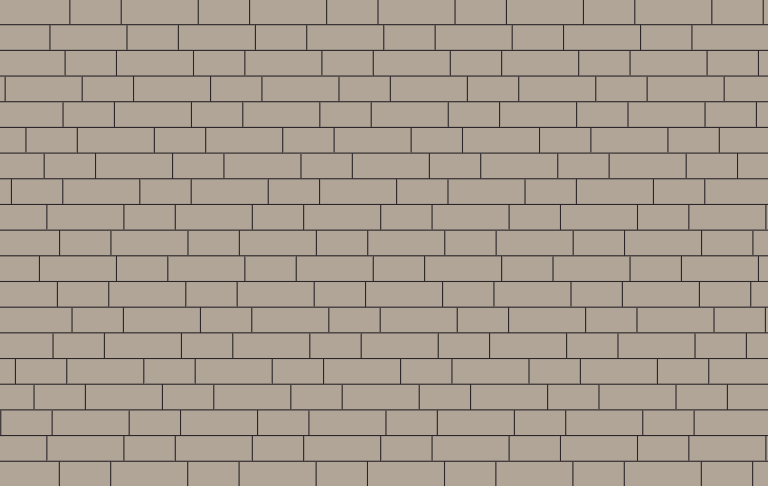
This pattern is drawn by a WebGL 1 fragment shader. Its source:

```glsl
precision highp float;

uniform vec2 u_resolution;

const float COURSES_PER_WIDTH = 29.907; // course heights that fit the canvas width
const float BASE_OFFSET = 0.036;        // part of the lowest course below the canvas
const float PERIOD = 5.0;               // one short and one long slab, in course heights
const float SHORT_SLAB = 2.0;           // short slab length, in course heights
const float JOINT_WIDTH = 0.037;        // in course heights
const float SOFTNESS = 1.12;            // edge filter width, in pixels
const float CYCLE = 18.0;               // courses before the stagger repeats
const float CYCLE_DRIFT = 0.082;        // extra shift per cycle, in periods
const vec3 SLAB_COLOR = vec3(0.69, 0.648, 0.59);
const vec3 JOINT_COLOR = vec3(0.08, 0.06, 0.09);

// Sideways shift of the courses from the bottom up, in periods
const mat3 LOWER_STAGGER = mat3(0.462, 0.965, 0.006,
                                0.265, 0.120, 0.413,
                                0.561, 0.447, 0.907);
const mat3 UPPER_STAGGER = mat3(0.464, 0.965, 0.089,
                                0.344, 0.202, 0.491,
                                0.640, 0.507, 0.989);

float courseShift(float course) {
  float cycleStep = mod(course, CYCLE);
  float shift = 0.0;
  for (int i = 0; i < 3; i++) {
    for (int j = 0; j < 3; j++) {
      float index = float(3 * i + j);
      if (abs(cycleStep - index) < 0.5) shift = LOWER_STAGGER[i][j];
      if (abs(cycleStep - index - 9.0) < 0.5) shift = UPPER_STAGGER[i][j];
    }
  }
  return PERIOD * (shift + CYCLE_DRIFT * floor(course / CYCLE));
}

// Share of the filter covered by a joint whose centre line lies at the given distance
float jointCoverage(float centreDistance, float filterWidth) {
  float halfJoint = 0.5 * JOINT_WIDTH;
  float right = min(centreDistance + 0.5 * filterWidth, halfJoint);
  float left = max(centreDistance - 0.5 * filterWidth, -halfJoint);
  return clamp((right - left) / filterWidth, 0.0, 1.0);
}

void main() {
  float pixel = COURSES_PER_WIDTH / u_resolution.x;
  float filterWidth = SOFTNESS * pixel;
  vec2 p = gl_FragCoord.xy * pixel + vec2(0.0, BASE_OFFSET);

  // Bed joints between courses
  float bedDistance = abs(fract(p.y + 0.5) - 0.5);

  // Upright joints at both ends of the short slab
  float x = mod(p.x - courseShift(floor(p.y)), PERIOD);
  float uprightDistance = min(min(x, PERIOD - x), abs(x - SHORT_SLAB));

  float joint = max(jointCoverage(bedDistance, filterWidth),
                    jointCoverage(uprightDistance, filterWidth));
  gl_FragColor = vec4(mix(SLAB_COLOR, JOINT_COLOR, joint), 1.0);
}
```
